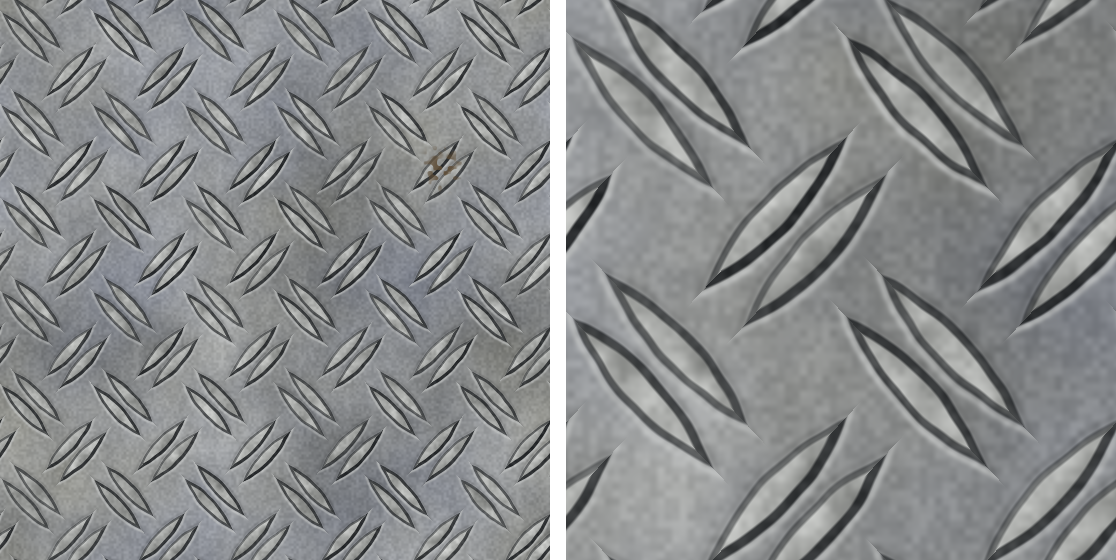
Left: the whole. Right: its middle third, enlarged.
Write a Shadertoy shader that draws this texture.

```glsl
// Worn steel tread plate: a 6 by 6 grid of cells, each holding two pairs of
// raised lens-shaped bars that lean opposite ways. Bars are lens distance
// fields with shaded rims; the sheet is clouded by noise that wraps.

const float REPEATS = 6.0;                      // cells across and down
const vec2 FALLING_CENTRE = vec2(0.342, 0.672); // pair leaning like a falling slope
const vec2 RISING_CENTRE = vec2(0.832, 0.172);  // pair leaning like a rising slope
const vec2 FALLING_AXIS = vec2(0.690, -0.724);
const vec2 RISING_AXIS = vec2(0.690, 0.724);
const vec2 FALLING_OFFSET = vec2(0.065, 0.074); // pair centre to bar centre
const vec2 RISING_OFFSET = vec2(0.076, -0.062);
const float HALF_LENGTH = 0.340;
const float HALF_WIDTH = 0.062;
const float RIM_WIDTH = 0.013;
const vec2 LIGHT = vec2(-0.894, 0.447);

const vec3 STEEL = vec3(0.545, 0.555, 0.565);
const vec3 FACE = vec3(0.645, 0.652, 0.642);
const vec3 SHADOW = vec3(0.150, 0.160, 0.168);
const vec3 GLINT = vec3(0.760, 0.768, 0.765);
const vec3 COOL = vec3(-0.010, -0.004, 0.022);
const vec3 RUST = vec3(0.36, 0.29, 0.20);
const vec2 RUST_SPOT = vec2(0.805, 0.700);
const float RUST_RADIUS = 0.055;
const float CLOUD_CONTRAST = 0.34;
const float GRAIN_CONTRAST = 0.085;

float hash(vec2 p) {
    vec3 q = fract(vec3(p.xyx) * 0.1031);
    q += dot(q, q.yzx + 33.33);
    return fract((q.x + q.y) * q.z);
}

// Value noise on the unit square that wraps after a whole number of lattice steps
float noise(vec2 uv, vec2 period, float seed) {
    vec2 p = uv * period;
    vec2 i = floor(p), f = fract(p);
    f = f * f * (3.0 - 2.0 * f);
    vec2 a = mod(i, period) + seed, b = mod(i + 1.0, period) + seed;
    return mix(mix(hash(a), hash(vec2(b.x, a.y)), f.x),
               mix(hash(vec2(a.x, b.y)), hash(b), f.x), f.y);
}

float clouds(vec2 uv, vec2 period, float seed) {
    float sum = 0.0, weight = 0.5;
    for (int k = 0; k < 5; k++) {
        sum += weight * noise(uv, period, seed + float(k) * 17.0);
        period *= 2.0;
        weight *= 0.55;
    }
    return sum;
}

// Lens made of two circle arcs; x runs along the bar
float lens(vec2 p) {
    float radius = (HALF_LENGTH * HALF_LENGTH + HALF_WIDTH * HALF_WIDTH) / (2.0 * HALF_WIDTH);
    return length(vec2(p.x, abs(p.y) + radius - HALF_WIDTH)) - radius;
}

// Lays one repeating bar over the sheet colour
vec3 addBar(vec3 colour, vec2 cell, vec2 centre, vec2 axis, float seed, float wear, float blur) {
    vec2 p = cell - centre;
    vec2 id = mod(round(p), REPEATS);
    p -= round(p);
    float tone = hash(id + seed) - 0.5;
    float depth = hash(id + seed + 41.0);

    vec2 across = vec2(-axis.y, axis.x);
    vec2 local = vec2(dot(p, axis), dot(p, across));
    float d = lens(local) + (wear - 0.5) * 0.012;
    vec2 normal = across * (local.y < 0.0 ? -1.0 : 1.0);
    float lit = dot(normal, LIGHT);

    // Bright foot on the lower side, soft shade on the upper side
    float foot = exp(-pow((d - 0.025) / 0.014, 2.0));
    float below = smoothstep(-0.9, 0.9, -normal.y);
    colour = mix(colour, GLINT, foot * below * (0.45 + 0.3 * depth));
    colour *= 1.0 - 0.10 * foot * (1.0 - below);

    // Domed face
    float slope = dot(across, LIGHT) * local.y / HALF_WIDTH;
    vec3 face = FACE + 0.09 * slope + 0.07 * tone + (wear - 0.5) * 0.22;
    colour = mix(colour, face, smoothstep(blur, -blur, d));

    // Dark rim, heavier away from the light
    float width = RIM_WIDTH * mix(1.15, 0.75, lit * 0.5 + 0.5);
    float rim = 1.0 - smoothstep(width - blur * 0.5, width + blur, abs(d + 0.003));
    float strength = mix(1.0, 0.62, lit * 0.5 + 0.5) * (0.76 + 0.24 * depth);
    return mix(colour, SHADOW, rim * strength);
}

void mainImage(out vec4 fragColor, in vec2 fragCoord) {
    vec2 uv = fragCoord / iResolution.xy;
    vec2 cell = uv * REPEATS;
    float blur = max(0.008, 0.75 * REPEATS / iResolution.y);

    // Clouded sheet with faint upright streaks
    float cloud = clouds(uv, vec2(5.0), 3.0) / 1.055;
    float streak = noise(uv, vec2(90.0, 14.0), 131.0) - 0.5;
    float tint = clouds(uv, vec2(4.0), 211.0) - 0.53;
    float wear = noise(uv, vec2(60.0), 307.0);
    vec3 colour = STEEL + (cloud - 0.5) * CLOUD_CONTRAST + streak * 0.03 + COOL * tint * 4.0;

    // Two bars in each pair
    for (int k = 0; k < 2; k++) {
        float side = float(k) * 2.0 - 1.0;
        float seed = 57.0 + float(k) * 23.0;
        colour = addBar(colour, cell, FALLING_CENTRE + side * FALLING_OFFSET,
                        FALLING_AXIS, seed, wear, blur);
        colour = addBar(colour, cell, RISING_CENTRE + side * RISING_OFFSET,
                        RISING_AXIS, seed + 100.0, wear, blur);
    }

    // Fine grain and a single patch of rust flecks
    colour += (noise(uv, vec2(220.0), 401.0) - 0.5) * GRAIN_CONTRAST;
    vec2 toRust = uv - RUST_SPOT;
    toRust -= round(toRust);
    float patchy = 1.0 - smoothstep(0.2, 1.0, length(toRust) / RUST_RADIUS);
    float fleck = smoothstep(0.62, 0.82, noise(uv, vec2(110.0), 503.0));
    colour = mix(colour, RUST, patchy * fleck * 0.85);
    fragColor = vec4(clamp(colour, 0.0, 1.0), 1.0);
}
```
